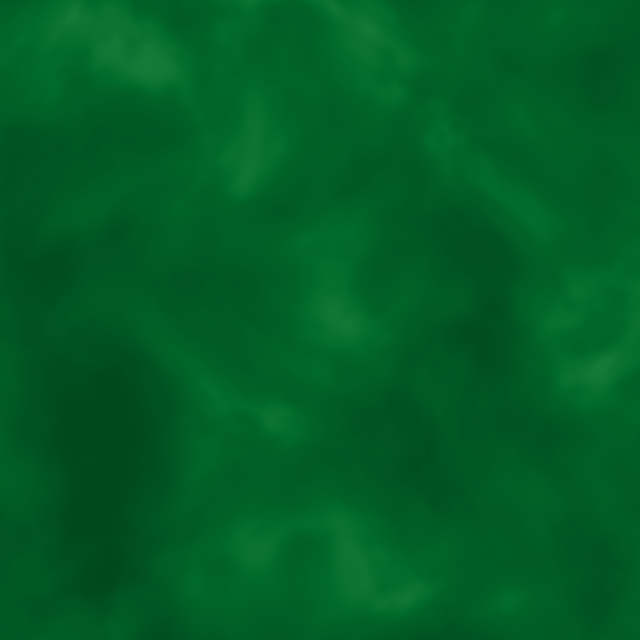
This texture is drawn by a WebGL 2 fragment shader. Its source:

```glsl
#version 300 es
precision highp float;
// Soft, cloudy mottling in deep emerald green.

uniform vec2 u_resolution;
out vec4 fragColor;

// Integer hash of a lattice point, 0 to 1.
float hash(ivec2 cell) {
    uvec2 q = uvec2(cell + 4096) * uvec2(73857u, 19351u);
    uint h = q.x ^ (q.y << 7) ^ (q.y >> 3);
    h = (h ^ (h >> 15)) * 739391u;
    h = (h ^ (h >> 13)) * 668265u;
    h ^= h >> 16;
    return float(h & 65535u) / 65535.0;
}

// Smoothly interpolated lattice noise.
float valueNoise(vec2 p) {
    ivec2 cell = ivec2(floor(p));
    vec2 f = fract(p);
    vec2 s = f * f * f * (f * (f * 6.0 - 15.0) + 10.0);
    float bottom = mix(hash(cell), hash(cell + ivec2(1, 0)), s.x);
    float top = mix(hash(cell + ivec2(0, 1)), hash(cell + ivec2(1, 1)), s.x);
    return mix(bottom, top, s.y);
}

// Four rotated octaves, normalised to 0..1.
float clouds(vec2 p) {
    mat2 turn = mat2(0.8, 0.6, -0.6, 0.8);
    float sum = 0.0, weight = 0.5;
    for (int octave = 0; octave < 4; octave++) {
        sum += weight * valueNoise(p);
        p = turn * p * 2.03 + vec2(17.3, 9.1);
        weight *= 0.48;
    }
    return sum / 0.911;
}

void main() {
    vec2 uv = gl_FragCoord.xy / min(u_resolution.x, u_resolution.y);

    // A gentle warp bends the blobs into wisps.
    vec2 warp = vec2(valueNoise(uv * 4.0 + 31.7), valueNoise(uv * 4.0 + 57.2)) - 0.5;
    float density = (clouds(uv * 5.0 + warp * 0.6 + 3.4) - 0.5) / 0.13;

    // Mostly even greens, with a steeper rise in the rare highlights.
    float green = 0.36 + 0.03 * density + 0.035 * max(density - 0.9, 0.0);
    green = clamp(green, 0.285, 0.52);
    float glow = max(green - 0.42, 0.0);

    fragColor = vec4(1.3 * glow, green, 0.4 * green + 0.4 * glow, 1.0);
}
```
